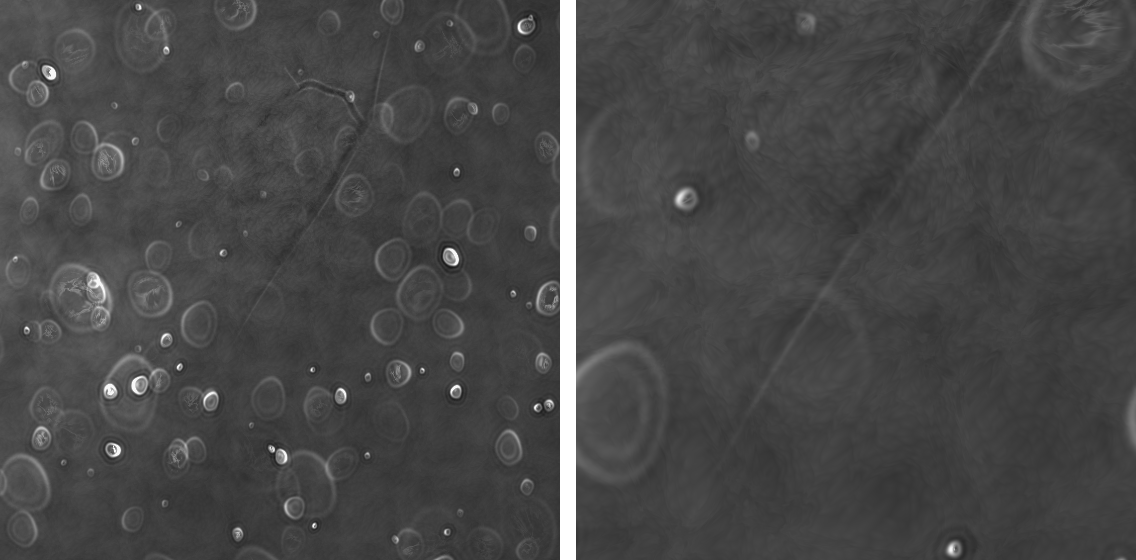
Left, the full canvas; right, a detail of the centre.
This texture is drawn by a Shadertoy shader. Its source:

```glsl
// Grey phase-contrast micrograph: cloudy mottled fluid with scattered glowing
// cells in five sizes, a faint bent filament and a beaded membrane fold.
// Cells come from jittered grids, mottling from layered sines and cellular noise.

vec2 hash2(vec2 p) {
    vec3 q = fract(p.xyx * vec3(0.1031, 0.1030, 0.0973));
    q += dot(q, q.yzx + 33.33);
    return fract((q.xx + q.yz) * q.zy);
}

mat2 turn(float a) {
    return mat2(cos(a), sin(a), -sin(a), cos(a));
}

float bump(float d, float width) {
    return exp(-d * d / (width * width));
}

// Distance to the nearest scattered point
float cellular(vec2 p) {
    vec2 cell = floor(p);
    float nearest = 2.0;
    for (int y = -1; y <= 1; y++)
    for (int x = -1; x <= 1; x++) {
        vec2 id = cell + vec2(x, y);
        nearest = min(nearest, length(id + hash2(id + 40.0) - p));
    }
    return nearest;
}

// Layered, warped sines
float clouds(vec2 p) {
    float sum = 0.0, amp = 0.5;
    for (int i = 0; i < 6; i++) {
        p = turn(1.1) * p * 1.75 + 0.7 * sin(p.yx * 1.2) + 3.7;
        sum += amp * sin(p.x) * sin(p.y);
        amp *= 0.68;
    }
    return sum;
}

float segment(vec2 p, vec2 a, vec2 b) {
    vec2 ab = b - a;
    return length(p - a - ab * clamp(dot(p - a, ab) / dot(ab, ab), 0.0, 1.0));
}

// Elliptic cells: one-sided flaring rim, inner arc, ripples, glow and curly core
float haloCells(vec2 uv, float grid, float size, float share, float strands, float seed) {
    float light = 0.0;
    vec2 cell = floor(uv * grid);
    for (int y = -1; y <= 1; y++)
    for (int x = -1; x <= 1; x++) {
        vec2 id = cell + vec2(x, y) + seed;
        vec2 place = hash2(id), kind = hash2(id + 57.0), form = hash2(id + 91.0);
        if (kind.x > share) continue;
        vec2 q = uv - (id - seed + 0.12 + 0.76 * place) / grid;
        q = turn(1.2 * (kind.y - 0.5)) * q;
        q.x *= 1.05 + 0.35 * form.x;
        q += 0.07 * size * sin(q.yx * 2.5 / size + 6.0 * place);
        float r = size * (0.65 + 0.65 * form.y);
        float len = length(q), d = len - r;
        float width = 0.002 + 0.07 * r;
        float side = 0.5 + 0.5 * dot(q / (len + 1e-4), cos(5.0 * kind.y - 1.0 + vec2(0.0, -1.57)));
        float rim = bump(d, width) * (0.15 + 1.1 * side * side)
                  + 0.5 * bump(d + width, 3.0 * width) * pow(side, 5.0);
        float inner = 0.5 * bump(d + 0.38 * r, width) * (1.0 - side) * form.x;
        float ripple = 0.2 * cos(2.0 * d / width) * exp(-abs(d) / (2.8 * width));
        float core = smoothstep(r, 0.3 * r, len) * smoothstep(0.35, 0.7, place.x);
        float glow = 0.22 * bump(len, 1.25 * r) - 0.13 * bump(d - 2.5 * width, 2.0 * width);
        float strength = 0.3 + 1.2 * place.y * place.y;
        light += strength * (rim + inner + ripple + glow + core * (1.5 * strands - 0.15));
    }
    return light;
}

// Pale thread with a dark shadow on its left, fading toward the lower end
float filament(vec2 uv) {
    float path = min(0.345 + 0.63 * (uv.y - 0.27), 0.67 + 0.16 * (uv.y - 0.785));
    float d = 0.86 * (uv.x - path + 0.005 * sin(uv.y * 17.0));
    float fade = smoothstep(0.22, 0.6, uv.y) * (0.75 + 0.4 * sin(uv.y * 31.0));
    float shadow = smoothstep(0.42, 0.7, uv.y) * smoothstep(0.85, 0.76, uv.y);
    return fade * (0.06 * bump(d, 0.0018) - 0.03 * bump(d + 0.005, 0.003))
         - 0.06 * shadow * bump(d + 0.013, 0.006);
}

// Dark beaded arc with pale edges, plus a broken branch on its left
float membrane(vec2 uv, float beads) {
    vec2 q = uv - vec2(0.555, 0.755);
    float angle = atan(q.y, q.x);
    float d = length(q) - 0.092 - 0.003 * sin(angle * 9.0);
    float span = smoothstep(0.2, 0.5, angle) * smoothstep(1.95, 1.75, angle);
    float arc = span * (0.11 * bump(abs(d) - 0.007, 0.0025) - 0.07 * bump(d, 0.005));
    vec2 w = uv + 0.004 * sin(uv.yx * 95.0);
    float branch = min(segment(w, vec2(0.44, 0.75), vec2(0.49, 0.815)),
                       segment(w, vec2(0.49, 0.815), vec2(0.53, 0.84)));
    float stalk = segment(w, vec2(0.53, 0.845), vec2(0.513, 0.875));
    return arc * (0.6 + 0.8 * beads) - 0.06 * bump(branch, 0.005) * (0.4 + beads)
         + 0.07 * bump(stalk, 0.002);
}

void mainImage(out vec4 fragColor, in vec2 fragCoord) {
    vec2 uv = fragCoord / iResolution.xy;
    float mottle = clouds(uv * 5.0);
    float fine = clouds(uv * 32.0 + 8.0);
    float grain = cellular(uv * 135.0 + 2.0 * fine);
    float strands = pow(max(0.0, 1.0 - 3.0 * abs(clouds(uv * 42.0 + 2.0))), 1.5);

    // Uneven lighting: pale and patchy on the left, dim on the right and below
    float haze = smoothstep(0.6, -0.05, uv.x) * smoothstep(-0.3, 0.6, uv.y);
    float grey = 0.238 + 0.09 * haze + (0.024 + 0.06 * haze) * mottle;
    grey -= 0.025 * smoothstep(0.45, 0.75, length(uv - 0.5));
    float tissue = bump(length((uv - vec2(0.5, 0.72)) * vec2(1.0, 0.8)), 0.19);
    grey += 0.025 * tissue + (0.025 + 0.045 * tissue) * (0.45 - grain);
    grey += (0.024 + 0.022 * tissue + 0.012 * haze) * fine;

    grey += filament(uv) + membrane(uv, strands);

    // Cells from large and faint to small and brilliant
    float open = 1.0 - 0.8 * tissue;
    grey += open * (0.07 + 0.06 * haze) * haloCells(uv, 6.0, 0.052, 0.75, strands, 11.0);
    grey += open * 0.11 * haloCells(uv, 9.0, 0.030, 0.50, strands, 211.0);
    grey += open * 0.23 * haloCells(uv, 8.0, 0.024, 0.48, strands, 37.0);
    grey += open * 0.62 * haloCells(uv, 9.0, 0.0125, 0.34, strands, 73.0);
    grey += 0.34 * haloCells(uv, 14.0, 0.0048, 0.17, strands, 129.0);

    fragColor = vec4(vec3(clamp(grey, 0.1, 0.97)), 1.0);
}
```
